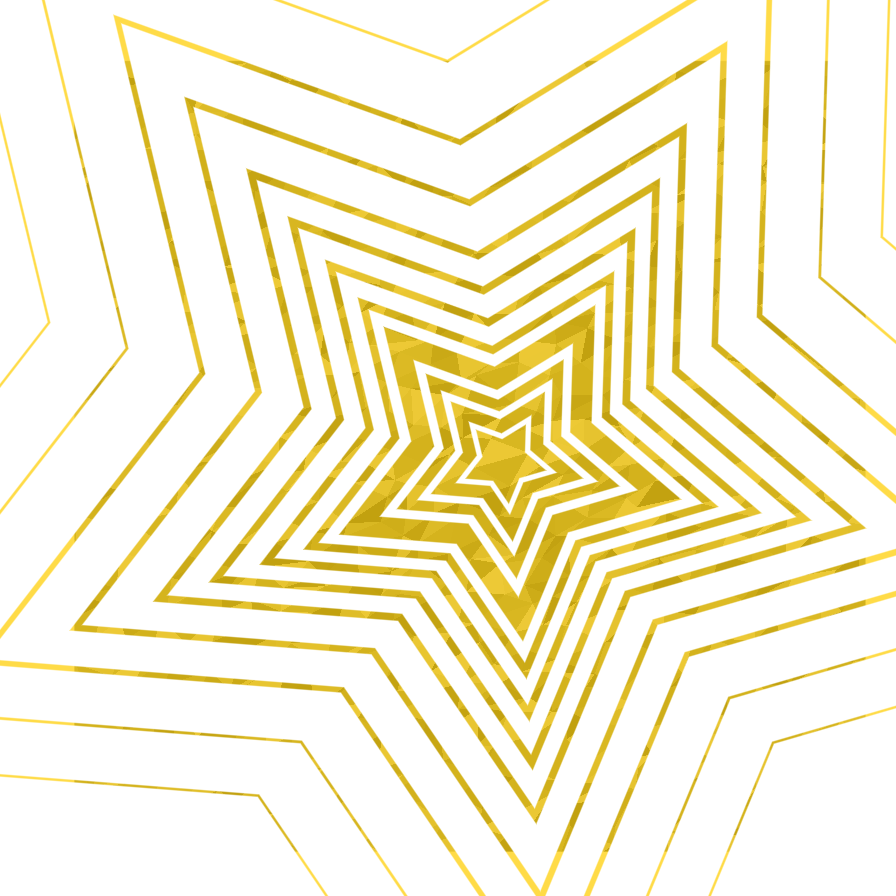
A three.js fragment shader for this background:

```glsl
// Nested five-pointed stars in faceted gold on white. Each star is a band between
// two mitred outlines; larger stars drift up and left. The gold is a triangle mesh
// of jittered grid points, with a plain bright gold outside the mesh panel.

varying vec2 vUv;

const float SECTOR = 1.2566371;       // a fifth of a turn
const float TIP_ANGLE = 1.0449;       // direction of one star tip
const float NOTCH_RATIO = 0.527;      // notch radius over tip radius
const float SOFTNESS = 0.0010;
const float MESH_CELLS = 32.0;

const vec2 STAR_CENTRE = vec2(0.5630, 0.4850);
const vec2 DRIFT = vec2(-0.040, 0.074);
const float DRIFT_START = 0.2344;
const vec2 PANEL_MIN = vec2(0.083, 0.0495);
const vec2 PANEL_MAX = vec2(0.966, 0.932);

const vec3 WHITE = vec3(1.0);
const vec3 DARK_GOLD = vec3(0.76, 0.63, 0.06);
const vec3 MID_GOLD = vec3(0.83, 0.70, 0.11);
const vec3 LIGHT_GOLD = vec3(0.93, 0.79, 0.21);
const vec3 PLAIN_GOLD = vec3(1.0, 0.86, 0.28);

float hash(vec2 p) {
  vec3 q = fract(vec3(p.xyx) * 0.1031);
  q += dot(q, q.yzx + 33.33);
  return fract((q.x + q.y) * q.z);
}

float cross2(vec2 a, vec2 b) {
  return a.x * b.y - a.y * b.x;
}

// Signed distance to a star's edge lines, negative inside.
float starDistance(vec2 p, float radius) {
  float angle = atan(p.y, p.x) - TIP_ANGLE;
  float folded = abs(mod(angle + 0.5 * SECTOR, SECTOR) - 0.5 * SECTOR);
  vec2 q = length(p) * vec2(cos(folded), sin(folded));
  vec2 notch = NOTCH_RATIO * vec2(cos(0.5 * SECTOR), sin(0.5 * SECTOR));
  vec2 normal = normalize(vec2(notch.y, 1.0 - notch.x));
  return dot(q - vec2(radius, 0.0), normal);
}

float coverage(float d) {
  return 1.0 - smoothstep(-SOFTNESS, SOFTNESS, d);
}

// Four star bands, given by tip radii and by depths measured along the tips.
float starBands(vec2 uv, vec4 radii, vec4 depths) {
  float ink = 0.0;
  for (int i = 0; i < 4; i++) {
    vec2 p = uv - STAR_CENTRE - DRIFT * max(0.0, radii[i] - DRIFT_START);
    float outer = coverage(starDistance(p, radii[i]));
    float inner = coverage(starDistance(p, radii[i] - depths[i]));
    ink += outer - inner;
  }
  return clamp(ink, 0.0, 1.0);
}

vec2 meshPoint(vec2 cell) {
  vec2 jitter = vec2(hash(cell + 7.3), hash(cell.yx + 41.7));
  return cell + 0.72 * (jitter - 0.5);
}

bool insideTriangle(vec2 p, vec2 a, vec2 b, vec2 c) {
  float ab = cross2(b - a, p - a);
  float bc = cross2(c - b, p - b);
  float ca = cross2(a - c, p - c);
  return min(ab, min(bc, ca)) >= 0.0;
}

vec3 goldShade(float t) {
  vec3 low = mix(DARK_GOLD, MID_GOLD, smoothstep(0.0, 0.35, t));
  return mix(low, LIGHT_GOLD, smoothstep(0.45, 1.0, t));
}

// Finds the mesh triangle around a point and gives it one flat shade.
vec3 facetedGold(vec2 uv) {
  vec2 p = mat2(0.94, 0.34, -0.34, 0.94) * uv * MESH_CELLS + 50.0;
  float shade = 0.4;
  for (int y = -1; y <= 1; y++) {
    for (int x = -1; x <= 1; x++) {
      vec2 cell = floor(p) + vec2(float(x), float(y));
      vec2 a = meshPoint(cell);
      vec2 b = meshPoint(cell + vec2(1.0, 0.0));
      vec2 c = meshPoint(cell + vec2(1.0, 1.0));
      vec2 d = meshPoint(cell + vec2(0.0, 1.0));
      if (insideTriangle(p, a, b, c)) shade = hash(cell + 13.1);
      if (insideTriangle(p, a, c, d)) shade = hash(cell + 87.9);
    }
  }
  return goldShade(shade);
}

float panelMask(vec2 uv) {
  vec2 inside = min(uv - PANEL_MIN, PANEL_MAX - uv);
  return coverage(-min(inside.x, inside.y));
}

void main() {
  // Solid core, middle strokes, then thin outer strokes
  float ink = starBands(vUv, vec4(0.0475, 0.0898, 0.1315, 0.2018),
                        vec4(0.1000, 0.0299, 0.0247, 0.0495));
  ink += starBands(vUv, vec4(0.2448, 0.2962, 0.3555, 0.4206),
                   vec4(0.0182, 0.0180, 0.0175, 0.0172));
  ink += starBands(vUv, vec4(0.5182, 0.6302, 0.7786, 0.9349),
                   vec4(0.0150, 0.0130, 0.0065, 0.0057));

  vec3 gold = mix(PLAIN_GOLD, facetedGold(vUv), panelMask(vUv));
  gl_FragColor = vec4(mix(WHITE, gold, clamp(ink, 0.0, 1.0)), 1.0);
}
```
